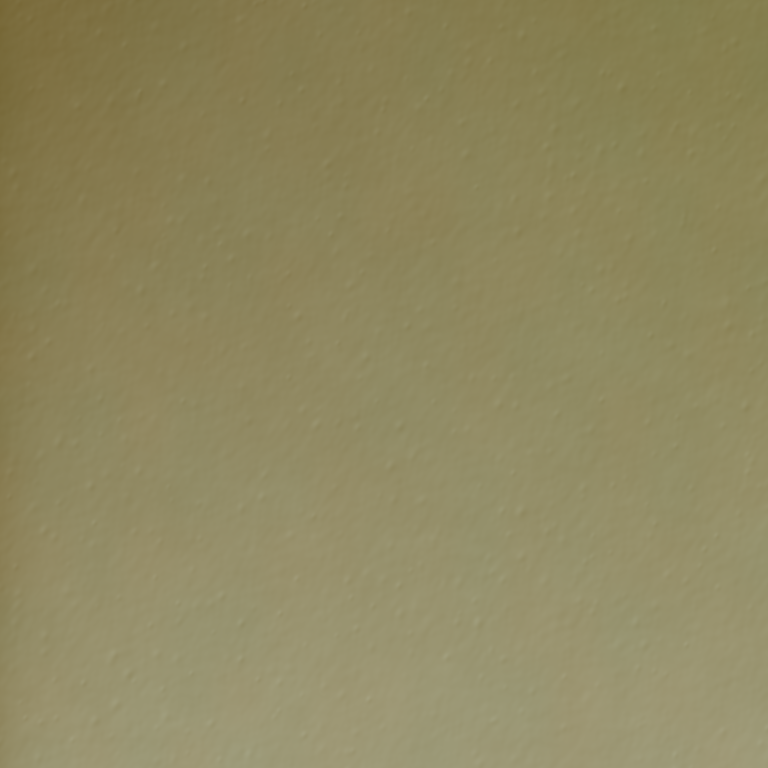
Write a three.js fragment shader that draws this texture.

```glsl
// Softly lit olive plaster wall with a fine embossed grain and a shaded left edge.
varying vec2 vUv;

const vec3 DARK_OLIVE = vec3(0.450, 0.390, 0.195);
const vec3 PALE_OLIVE = vec3(0.622, 0.606, 0.474);
const vec3 GREEN_TINT = vec3(-0.006, 0.010, -0.010);
const float TONE_BOTTOM = 0.97;
const float TONE_TOP = 0.42;
const float EDGE_DEPTH = 0.30;
const float EDGE_WIDTH = 0.045;
const float CORNER_DEPTH = 0.20;
const float CORNER_WIDTH = 0.28;
const float GRAIN_SCALE = 85.0;
const float GRAIN_STRENGTH = 0.085;
const float MOTTLE_STRENGTH = 0.045;
const float TINT_STRENGTH = 0.012;
const float SPECK_CELLS = 42.0;
const float SPECK_CHANCE = 0.28;
const float SPECK_STRENGTH = 0.13;
const vec2 LIGHT_OFFSET = vec2(-0.0022, 0.0026);

float hash(vec2 p) {
  vec3 q = fract(vec3(p.xyx) * 0.1031);
  q += dot(q, q.yzx + 33.33);
  return fract((q.x + q.y) * q.z);
}

float valueNoise(vec2 p) {
  vec2 cell = floor(p);
  vec2 f = fract(p);
  f = f * f * f * (f * (f * 6.0 - 15.0) + 10.0);
  float low = mix(hash(cell), hash(cell + vec2(1.0, 0.0)), f.x);
  float high = mix(hash(cell + vec2(0.0, 1.0)), hash(cell + 1.0), f.x);
  return mix(low, high, f.y);
}

// Rotates so that the first axis runs along the rising diagonal.
vec2 alongGrain(vec2 p) {
  return vec2(p.x * 0.6 + p.y * 0.8, p.y * 0.6 - p.x * 0.8);
}

float surfaceHeight(vec2 p) {
  vec2 q = alongGrain(p) * vec2(0.75, 1.2) * GRAIN_SCALE + 40.0;
  return 0.6 * valueNoise(q) + 0.4 * valueNoise(q * 1.9 + 17.0);
}

// Scattered bumps, each with a lit and a shaded side.
float specks(vec2 p) {
  vec2 grid = p * SPECK_CELLS;
  float sum = 0.0;
  for (int y = -1; y <= 1; y++) {
    for (int x = -1; x <= 1; x++) {
      vec2 cell = floor(grid) + vec2(float(x), float(y));
      float present = step(hash(cell + 71.0), SPECK_CHANCE);
      vec2 centre = cell + vec2(hash(cell + 11.0), hash(cell + 29.0));
      float radius = mix(0.10, 0.19, hash(cell + 53.0));
      vec2 d = alongGrain(grid - centre) * vec2(0.65, 1.0) / radius;
      float lit = exp(-dot(d, d));
      vec2 s = d + vec2(0.2, 1.5);
      float shaded = exp(-dot(s, s));
      sum += present * mix(0.4, 1.0, hash(cell + 97.0)) * (lit - 0.75 * shaded);
    }
  }
  return sum;
}

// Broad light: pale at the bottom, dark at the left edge and upper left corner.
float wallTone(vec2 p) {
  float tone = mix(TONE_BOTTOM, TONE_TOP, p.y);
  tone -= EDGE_DEPTH * mix(1.0, 0.55, p.y) * exp(-p.x / EDGE_WIDTH);
  float corner = p.x / CORNER_WIDTH;
  return tone - CORNER_DEPTH * p.y * exp(-corner * corner);
}

void main() {
  float grain = surfaceHeight(vUv + LIGHT_OFFSET) - surfaceHeight(vUv - LIGHT_OFFSET);
  float mottle = valueNoise(vUv * 9.0 + 5.0) + valueNoise(vUv * 31.0 + 63.0) - 1.0;
  float tint = valueNoise(vUv * vec2(16.0, 11.0) + 130.0) - 0.5;

  float tone = wallTone(vUv) + MOTTLE_STRENGTH * mottle;
  tone += GRAIN_STRENGTH * grain + SPECK_STRENGTH * specks(vUv);

  vec3 colour = mix(DARK_OLIVE, PALE_OLIVE, tone);
  colour += GREEN_TINT * smoothstep(0.3, 1.0, vUv.x) * vUv.y;
  colour += TINT_STRENGTH * tint * vec3(1.0, -0.3, -0.6);
  gl_FragColor = vec4(colour, 1.0);
}
```
